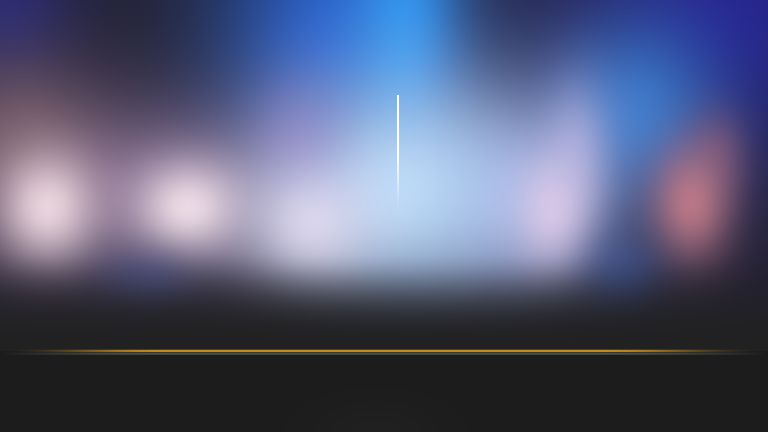
Reproduce this background procedurally as a Shadertoy shader.

```glsl
#define HORIZON_Y 0.1880
#define HORIZON_HALF 0.0026
#define SHEEN_DROP 0.0065
#define BEAM_X 0.5182
#define BEAM_TOP 0.781
#define BEAM_BOTTOM 0.505
#define BEAM_HALF 0.0022
#define FLOOR_START 0.20
#define FLOOR_END 0.42

const vec3 NIGHT = vec3(0.135, 0.125, 0.185);
const vec3 CHARCOAL = vec3(0.13, 0.13, 0.134);
const vec3 STAGE = vec3(0.11);
const vec3 GOLD = vec3(0.78, 0.55, 0.10);
const vec3 SHEEN = vec3(0.31, 0.30, 0.27);

// Blends a soft elliptical light into the scene
void glow(inout vec3 scene, vec2 p, vec2 centre, vec2 size, vec3 tint, float strength) {
    vec2 d = (p - centre) / size;
    scene = mix(scene, tint, strength * exp(-dot(d, d)));
}

// Antialiased stripe coverage
float stripe(float dist, float halfWidth, float pixel) {
    return 1.0 - smoothstep(halfWidth - 0.5 * pixel, halfWidth + 0.5 * pixel, abs(dist));
}

vec3 blurredLights(vec2 p) {
    vec3 c = NIGHT;

    // Blue washes from above
    glow(c, p, vec2(0.00, 1.00), vec2(0.10, 0.20), vec3(0.16, 0.17, 0.50), 0.8);
    glow(c, p, vec2(0.95, 0.98), vec2(0.22, 0.35), vec3(0.15, 0.14, 0.59), 0.9);
    glow(c, p, vec2(0.83, 0.74), vec2(0.11, 0.22), vec3(0.22, 0.49, 0.82), 0.9);
    glow(c, p, vec2(0.44, 0.92), vec2(0.16, 0.35), vec3(0.15, 0.38, 0.82), 0.95);
    glow(c, p, vec2(0.525, 0.95), vec2(0.07, 0.40), vec3(0.17, 0.57, 0.93), 0.95);

    // Broad haze
    glow(c, p, vec2(0.18, 0.56), vec2(0.27, 0.21), vec3(0.54, 0.44, 0.59), 0.87);
    glow(c, p, vec2(0.02, 0.68), vec2(0.11, 0.20), vec3(0.57, 0.43, 0.45), 0.6);
    glow(c, p, vec2(0.66, 0.55), vec2(0.13, 0.24), vec3(0.60, 0.66, 0.92), 0.85);
    glow(c, p, vec2(0.52, 0.56), vec2(0.17, 0.26), vec3(0.75, 0.87, 0.98), 0.95);
    glow(c, p, vec2(0.39, 0.68), vec2(0.06, 0.14), vec3(0.60, 0.53, 0.80), 0.5);

    // Warm and pale lamps
    glow(c, p, vec2(0.062, 0.52), vec2(0.065, 0.13), vec3(0.96, 0.88, 0.91), 0.9);
    glow(c, p, vec2(0.245, 0.52), vec2(0.072, 0.11), vec3(0.97, 0.90, 0.93), 0.9);
    glow(c, p, vec2(0.405, 0.48), vec2(0.085, 0.14), vec3(0.92, 0.89, 0.97), 0.8);
    glow(c, p, vec2(0.75, 0.66), vec2(0.045, 0.16), vec3(0.78, 0.76, 0.93), 0.55);
    glow(c, p, vec2(0.72, 0.51), vec2(0.055, 0.14), vec3(0.90, 0.82, 0.93), 0.8);
    glow(c, p, vec2(0.935, 0.65), vec2(0.04, 0.10), vec3(0.55, 0.35, 0.45), 0.5);
    glow(c, p, vec2(0.90, 0.53), vec2(0.055, 0.14), vec3(0.78, 0.49, 0.54), 0.9);

    // Blue spill near the floor
    glow(c, p, vec2(0.19, 0.35), vec2(0.06, 0.07), vec3(0.28, 0.34, 0.58), 0.5);
    glow(c, p, vec2(0.81, 0.37), vec2(0.05, 0.10), vec3(0.25, 0.36, 0.65), 0.5);
    return c;
}

void mainImage(out vec4 fragColor, in vec2 fragCoord) {
    vec2 uv = fragCoord / iResolution.xy;
    float pixel = 1.0 / iResolution.y;
    float aspect = iResolution.x / iResolution.y;

    // Lights sinking into the dark floor
    vec3 color = mix(CHARCOAL, blurredLights(uv), smoothstep(FLOOR_START, FLOOR_END, uv.y));

    // Stage below the horizon, with a faint pool of light
    vec3 stage = STAGE;
    glow(stage, uv, vec2(0.49, 0.0), vec2(0.08, 0.07), CHARCOAL, 0.8);
    color = mix(stage, color, smoothstep(-0.5 * pixel, 0.5 * pixel, uv.y - HORIZON_Y));

    // Gold horizon and its grey sheen, fading at both ends
    float fade = smoothstep(0.0, 0.22, min(uv.x, 1.0 - uv.x));
    float drop = uv.y - HORIZON_Y;
    color = mix(color, SHEEN, sqrt(fade) * stripe(drop + SHEEN_DROP, HORIZON_HALF, pixel));
    color = mix(color, GOLD, fade * stripe(drop, HORIZON_HALF, pixel));

    // White beam dissolving downward
    float beam = stripe((uv.x - BEAM_X) * aspect, BEAM_HALF, pixel);
    beam *= smoothstep(BEAM_BOTTOM, mix(BEAM_BOTTOM, BEAM_TOP, 0.55), uv.y);
    beam *= 1.0 - smoothstep(BEAM_TOP - pixel, BEAM_TOP, uv.y);
    color = mix(color, vec3(1.0), beam);

    fragColor = vec4(color, 1.0);
}
```
